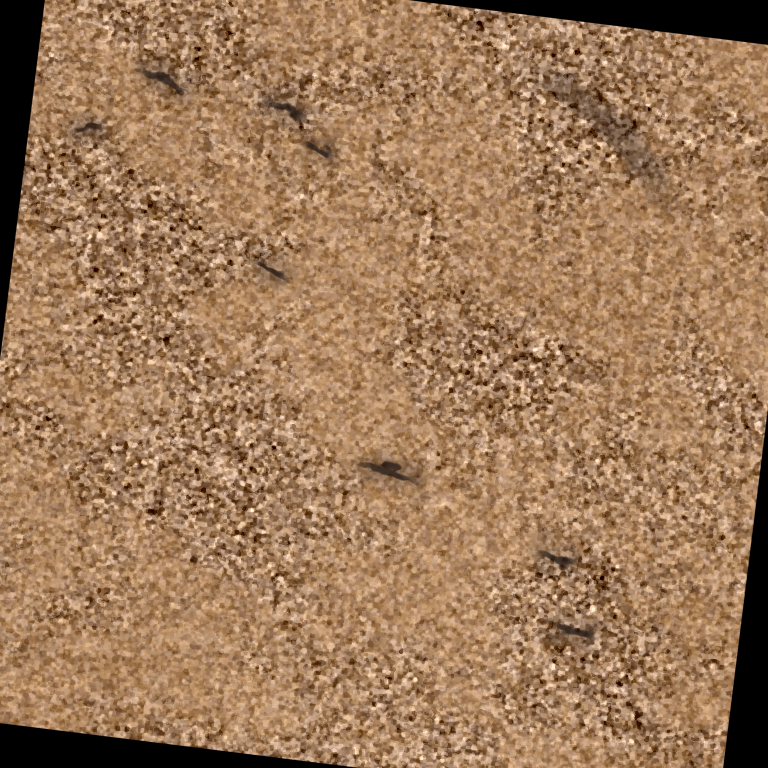
This texture is drawn by a WebGL 1 fragment shader. Its source:

```glsl
precision highp float;
// A tilted square of coarse sandy ground with gritty patches and small dark cracks, on black.

uniform vec2 u_resolution;

const float TILT = 0.124;
const float HALF_SIZE = 0.5;
const int CRACK_COUNT = 8;

const vec3 SAND = vec3(0.695, 0.535, 0.388);
const vec3 GRIT = vec3(0.632, 0.490, 0.368);
const vec3 SHADOW = vec3(0.13, 0.09, 0.075);

float hash(vec2 p) {
  return fract(sin(dot(p, vec2(127.1, 311.7))) * 43758.545);
}

vec2 hash2(vec2 p) {
  return vec2(hash(p), hash(p + 57.3));
}

vec2 rotate(vec2 p, float angle) {
  float c = cos(angle), s = sin(angle);
  return vec2(c * p.x + s * p.y, c * p.y - s * p.x);
}

// Cellular noise: random cell values blended by distance; sharpness sets the edges.
float cells(vec2 p, float sharpness, float seed) {
  vec2 base = floor(p);
  float total = 0.0, weights = 0.0;
  for (int y = -1; y <= 1; y++) {
    for (int x = -1; x <= 1; x++) {
      vec2 id = base + vec2(float(x), float(y));
      vec2 offset = id + 0.15 + 0.7 * hash2(id + seed) - p;
      float weight = exp(-sharpness * dot(offset, offset));
      total += weight * hash(id + seed + 19.7);
      weights += weight;
    }
  }
  return total / weights;
}

// Share of grit (1) against smooth sand (0), in bands that drift downhill.
float gritMask(vec2 p) {
  vec2 q = rotate(p, -0.25);
  q += 0.025 * vec2(sin(q.y * 23.0 + 1.0), sin(q.x * 17.0));
  float patches = 0.50 * cells(q * vec2(4.0, 7.0), 4.0, 3.0)
                + 0.30 * cells(q * vec2(11.0, 16.0), 4.0, 11.0)
                + 0.20 * cells(q * vec2(28.0, 36.0), 5.0, 23.0);
  return smoothstep(0.34, 0.64, patches);
}

// A bent stroke that tapers towards both ends.
float crack(vec2 p, float angle, float bend, float reach, float width) {
  vec2 q = rotate(p, angle);
  q.y += bend * q.x * q.x;
  float taper = 1.0 - smoothstep(0.3, 1.0, abs(q.x) / reach);
  return taper * (1.0 - smoothstep(0.25 * width, width, abs(q.y)));
}

// Scattered short cracks, each with a faint shaded hollow around it.
float scatteredCracks(vec2 p) {
  float shade = 0.0;
  for (int i = 0; i < CRACK_COUNT; i++) {
    vec2 id = vec2(float(i), 4.0);
    vec2 traits = hash2(id + 31.0);
    vec2 q = p - (hash2(id) - 0.5) * 0.88;
    float angle = mix(-0.75, 0.15, traits.x);
    float bend = mix(-3.0, 8.0, traits.y);
    float reach = mix(0.022, 0.055, hash(id + 71.0));
    shade = max(shade, 0.82 * crack(q, angle, bend, reach, 0.0075));
    shade = max(shade, 0.24 * crack(q, angle, bend, reach * 1.3, 0.030));
  }
  return shade;
}

// Light and dark of the single grains, centred near zero.
float grainTone(vec2 p, float grit) {
  float coarse = cells(p * vec2(140.0, 155.0), 9.0, 41.0) - 0.5;
  float fine = cells(p * 225.0, 9.0, 53.0) - 0.5;
  float tone = (0.35 * coarse + 0.27 * fine) * mix(0.62, 1.2, grit);
  float speck = cells(p * 165.0, 10.0, 67.0);
  tone += 0.16 * smoothstep(0.82, 0.96, speck) * mix(0.4, 1.0, grit);
  tone -= 0.22 * (1.0 - smoothstep(0.05, 0.19, speck)) * mix(0.4, 1.0, grit);
  return tone;
}

vec3 groundColor(vec2 p) {
  float grit = gritMask(p);
  float tint = cells(p * 120.0, 8.0, 83.0) - 0.5;
  float broad = cells(p * 6.0, 4.0, 97.0) - 0.5;
  vec3 color = mix(SAND, GRIT, grit);
  color += grainTone(p, grit) + 0.05 * broad;
  color += tint * vec3(0.025, 0.0, -0.055);

  // Cracks get ragged outlines; one broad hollow runs across the upper right.
  vec2 jitter = vec2(cells(p * 75.0, 6.0, 5.0), cells(p * 75.0, 6.0, 15.0)) - 0.5;
  vec2 ragged = p + 0.011 * jitter;
  float shade = scatteredCracks(ragged);
  shade = max(shade, 0.36 * crack(ragged - vec2(0.25, 0.37), -0.65, 1.0, 0.17, 0.028));
  return mix(color, SHADOW, shade);
}

void main() {
  float unit = min(u_resolution.x, u_resolution.y);
  vec2 p = rotate((gl_FragCoord.xy - 0.5 * u_resolution) / unit, -TILT);
  float edge = max(abs(p.x), abs(p.y)) - HALF_SIZE;
  float inside = 1.0 - smoothstep(-0.75 / unit, 0.75 / unit, edge);
  gl_FragColor = vec4(clamp(groundColor(p), 0.0, 1.0) * inside, 1.0);
}
```
